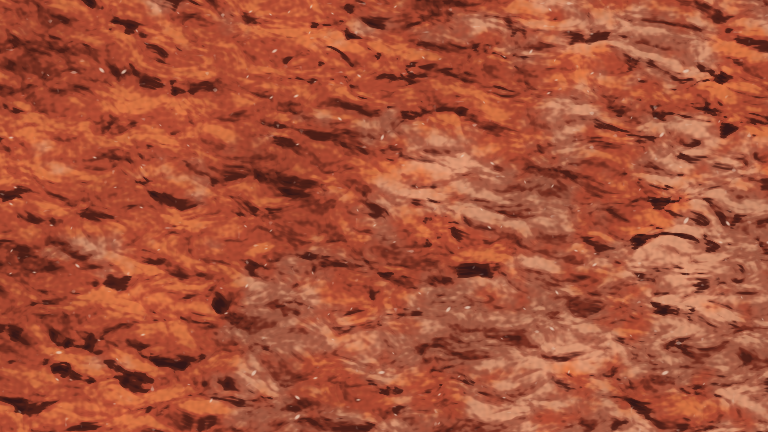
Give the GLSL for this texture, as a Shadertoy shader.

```glsl
// Weathered red rock ground: rounded stones with sunlit tops, dark undercut
// shadows, dusty patches to the right and small pale chips.
// Scattered domes on billowed gradient noise are lit and shadowed from above.

const vec3 PIT     = vec3(0.18, 0.08, 0.085);
const vec3 SHADOW  = vec3(0.31, 0.12, 0.088);
const vec3 BROWN   = vec3(0.48, 0.19, 0.13);
const vec3 IRON    = vec3(0.67, 0.28, 0.19);
const vec3 DUST    = vec3(0.64, 0.35, 0.26);
const vec3 ORANGE  = vec3(0.81, 0.43, 0.25);
const vec3 SAND    = vec3(0.81, 0.55, 0.42);
const vec3 CHIP    = vec3(0.90, 0.77, 0.68);

const vec2  SUN_DIR     = vec2(0.38, 0.925);
const float LUMP_SCALE  = 6.2;    // lumps per canvas height
const float FLATTENING  = 1.5;    // vertical squeeze of the lumps
const float TILT        = 0.2;    // downhill slant of the upper layers
const float STONE_RISE  = 0.075;  // height of the largest stones
const float FINE_STEP   = 0.007;  // distances used for the two slopes
const float LUMP_STEP   = 0.022;
const float FINE_GAIN   = 9.0;
const float LUMP_GAIN   = 6.5;
const float STAIN_GAIN  = 1.5;
const float SUN_SLOPE   = 4.4;    // steeper sun gives shorter shadows
const float SHADOW_STEP = 0.008;
const float CHIP_CELL   = 0.05;
const float CHIP_SHARE  = 0.2;

vec2 hash2(vec2 cell) {
    uvec2 n = uvec2(ivec2(cell) + 4096);
    uint h = n.x * 1597334677u ^ n.y * 3812015801u;
    h = (h ^ (h >> 15)) * 2246822519u;
    h ^= h >> 13;
    h *= 3266489917u;
    h ^= h >> 16;
    return vec2(h & 65535u, h >> 16) / 65535.0;
}

float cornerSlope(vec2 cell, vec2 offset) {
    float angle = 6.28319 * hash2(cell).x;
    return dot(vec2(cos(angle), sin(angle)), offset);
}

float gradientNoise(vec2 p) {
    vec2 i = floor(p), f = p - i, x = vec2(1.0, 0.0);
    vec2 w = f * f * f * (f * (f * 6.0 - 15.0) + 10.0);
    float low  = mix(cornerSlope(i, f), cornerSlope(i + x, f - x), w.x);
    float high = mix(cornerSlope(i + x.yx, f - x.yx), cornerSlope(i + 1.0, f - 1.0), w.x);
    return mix(low, high, w.y);
}

float fbm(vec2 p) {
    float sum = 0.0, amp = 1.0;
    for (int i = 0; i < 3; i++) {
        sum += amp * gradientNoise(p);
        p = p * 2.03 + 17.3;
        amp *= 0.5;
    }
    return sum;
}

// Highest of the domes scattered one per cell.
float stones(vec2 p) {
    vec2 home = floor(p);
    float top = 0.0;
    for (int k = 0; k < 9; k++) {
        vec2 cell = home + vec2(k % 3 - 1, k / 3 - 1);
        vec2 spot = hash2(cell + 511.0);
        vec2 d = p - cell - 0.15 - 0.7 * spot;
        float radius = mix(0.28, 0.72, fract(spot.x * 37.0 + spot.y * 11.0));
        top = max(top, radius * (1.0 - dot(d, d) / (radius * radius)));
    }
    return top * 1.4;
}

// Two sizes of stones on creased lumps; finer octaves are plain roughness.
float height(vec2 p, int octaves) {
    vec2 q = LUMP_SCALE * vec2(p.x, FLATTENING * (p.y + TILT * p.x * p.y));
    q += 0.3 * vec2(gradientNoise(q * 1.3 + 31.7), gradientNoise(q * 1.3 + 57.1));
    vec2 ragged = q + 0.1 * vec2(gradientNoise(q * 5.0 + 8.3), gradientNoise(q * 5.0 + 66.9));
    float sum = STONE_RISE * (stones(ragged * 1.5) + 0.5 * stones(ragged * 3.3 + 29.0));
    float amp = 0.4;
    for (int i = 0; i < octaves; i++) {
        float n = gradientNoise(q);
        sum += amp * (i < 3 ? abs(n) * 1.15 : n);
        q = mat2(0.88, 0.47, -0.47, 0.88) * q * 2.02 + 11.9;
        amp *= 0.5;
    }
    return sum;
}

// How far the ground towards the sun rises above the light ray.
float occlusion(vec2 p) {
    float ground = height(p, 4), rise = 0.0;
    for (int i = 1; i <= 5; i++) {
        float t = SHADOW_STEP * float(i);
        rise = max(rise, height(p + SUN_DIR * t, 4) - ground - SUN_SLOPE * t);
    }
    return rise;
}

// Thin slivers, at most one per grid cell.
float chips(vec2 p, float pixel) {
    vec2 cell = floor(p / CHIP_CELL);
    vec2 place = hash2(cell + 301.0), kind = hash2(cell + 907.0);
    vec2 d = p - (cell + 0.2 + 0.6 * place) * CHIP_CELL;
    float angle = (kind.y - 0.5) * 2.4;
    d *= mat2(cos(angle), sin(angle), -sin(angle), cos(angle));
    float dist = length(d * vec2(0.6, 1.2)) - mix(0.001, 0.005, place.x * place.y);
    return step(kind.x, CHIP_SHARE) * (1.0 - smoothstep(-pixel, pixel, dist));
}

void mainImage(out vec4 fragColor, in vec2 fragCoord) {
    vec2 p = fragCoord / iResolution.y;

    // Slopes towards the sun at two scales, then stains and grain.
    float fine = height(p, 5) - height(p + SUN_DIR * FINE_STEP, 5);
    float lump = height(p, 3) - height(p + SUN_DIR * LUMP_STEP, 3);
    float stain = fbm(p * vec2(3.2, 4.6) + 23.4);
    float mottle = fbm(p * vec2(19.0, 25.0) + 41.6);
    float grain = gradientNoise(p * vec2(80.0, 95.0) + 5.5);
    float dust = fbm(p * vec2(3.6, 5.5) + 71.2) + 0.45 * (p.x - 1.0) - 0.3 * (p.y - 0.5);
    dust = smoothstep(-0.15, 0.35, dust + 0.3 * mottle);
    float tone = FINE_GAIN * fine + LUMP_GAIN * lump + STAIN_GAIN * stain
               + 0.65 * mottle + 0.5 * grain + 0.25 * dust;

    // Continuous ramp from shaded brown to sunlit orange or sand.
    vec3 color = mix(SHADOW, BROWN, smoothstep(-2.3, -1.2, tone));
    color = mix(color, mix(IRON, DUST, dust), smoothstep(-1.3, -0.2, tone));
    color = mix(color, mix(ORANGE, SAND, dust), smoothstep(0.0, 1.5, tone));
    color *= 1.0 + 0.1 * stain + 0.1 * grain;

    // Cast shadows gather where the ground is rugged, deepest in the pits.
    float rugged = fbm(p * vec2(3.0, 4.0) + 93.8);
    float rise = occlusion(p) * clamp(1.0 + 1.6 * rugged, 0.3, 2.0) * mix(1.15, 0.75, dust);
    color = mix(color, SHADOW, 0.93 * smoothstep(0.02, 0.075, rise));
    color = mix(color, PIT, 0.8 * smoothstep(0.08, 0.20, rise));

    // Pale specks and chips.
    float speck = smoothstep(0.38, 0.6, gradientNoise(p * vec2(55.0, 75.0) + 13.1));
    color = mix(color, CHIP, 0.5 * speck * smoothstep(-0.2, 0.4, mottle));
    color = mix(color, CHIP, 0.85 * chips(p, 1.0 / iResolution.y));
    fragColor = vec4(color, 1.0);
}
```
